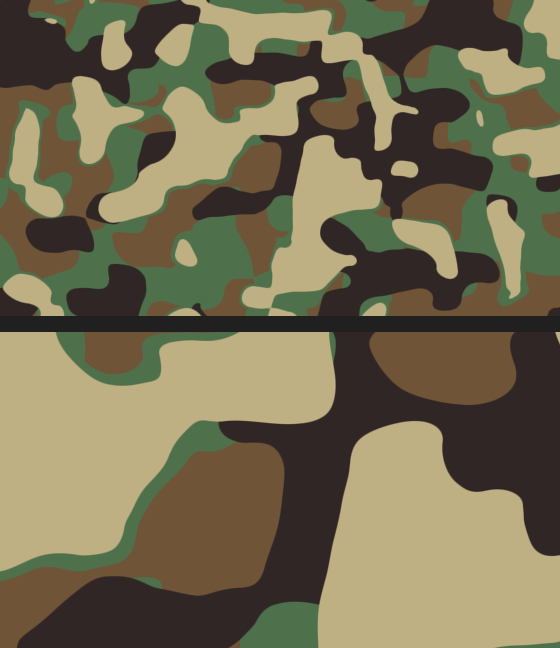
Top, the full canvas; bottom, a detail of the centre.
A Shadertoy shader for this pattern:

```glsl
// Four-colour woodland camouflage: brown ground with green, dark and tan patches.
// Each patch layer thresholds a gently bent value noise field; the green layer
// also follows the tan field, so that it leaves thin rims beside the tan shapes.

float hash(ivec2 cell, int seed) {
    uvec2 q = uvec2(cell + 4096) * uvec2(1597u, 3571u);
    uint h = (q.x ^ (q.y * 7919u)) + uint(seed) * 26699u;
    h = (h ^ (h >> 15)) * 73244475u;
    h = (h ^ (h >> 16)) * 73244475u;
    h ^= h >> 16;
    return float(h & 65535u) / 65535.0;
}

float valueNoise(vec2 p, int seed) {
    ivec2 cell = ivec2(floor(p));
    vec2 f = fract(p);
    vec2 s = f * f * (3.0 - 2.0 * f);
    float low = mix(hash(cell, seed), hash(cell + ivec2(1, 0), seed), s.x);
    float high = mix(hash(cell + ivec2(0, 1), seed), hash(cell + ivec2(1, 1), seed), s.x);
    return mix(low, high, s.y);
}

// Blob field: bent lattice plus a faint wobble of the outline
float blobField(vec2 p, int seed) {
    float phase = float(seed) * 1.7;
    p += 0.22 * sin(p.yx * vec2(1.3, 1.1) + vec2(phase, phase + 2.0));
    return valueNoise(p, seed) + 0.05 * (valueNoise(p * 2.7, seed + 50) - 0.5);
}

// Antialiased coverage of the region where the field is positive
float coverage(float field) {
    float edge = max(fwidth(field) * 0.75, 1e-4);
    return smoothstep(-edge, edge, field);
}

void mainImage(out vec4 fragColor, in vec2 fragCoord) {
    vec2 uv = fragCoord / iResolution.y;

    const vec3 brown = vec3(0.435, 0.33, 0.215);
    const vec3 green = vec3(0.305, 0.445, 0.30);
    const vec3 dark = vec3(0.19, 0.15, 0.15);
    const vec3 tan_ = vec3(0.745, 0.69, 0.51);

    // Signed fields, each positive inside its patches
    float tanField = blobField(uv * vec2(9.8, 10.4) + 3.3, 3) - 0.652;
    float darkField = blobField(uv * vec2(8.8, 9.6) + 11.7, 8) - 0.575;
    float greenField = blobField(uv * 9.6 + 23.1, 14) - 0.505;
    greenField = max(greenField, tanField + 0.07);

    // Paint from the ground up
    vec3 color = mix(brown, green, coverage(greenField));
    color = mix(color, dark, coverage(darkField));
    color = mix(color, tan_, coverage(tanField));
    fragColor = vec4(color, 1.0);
}
```
